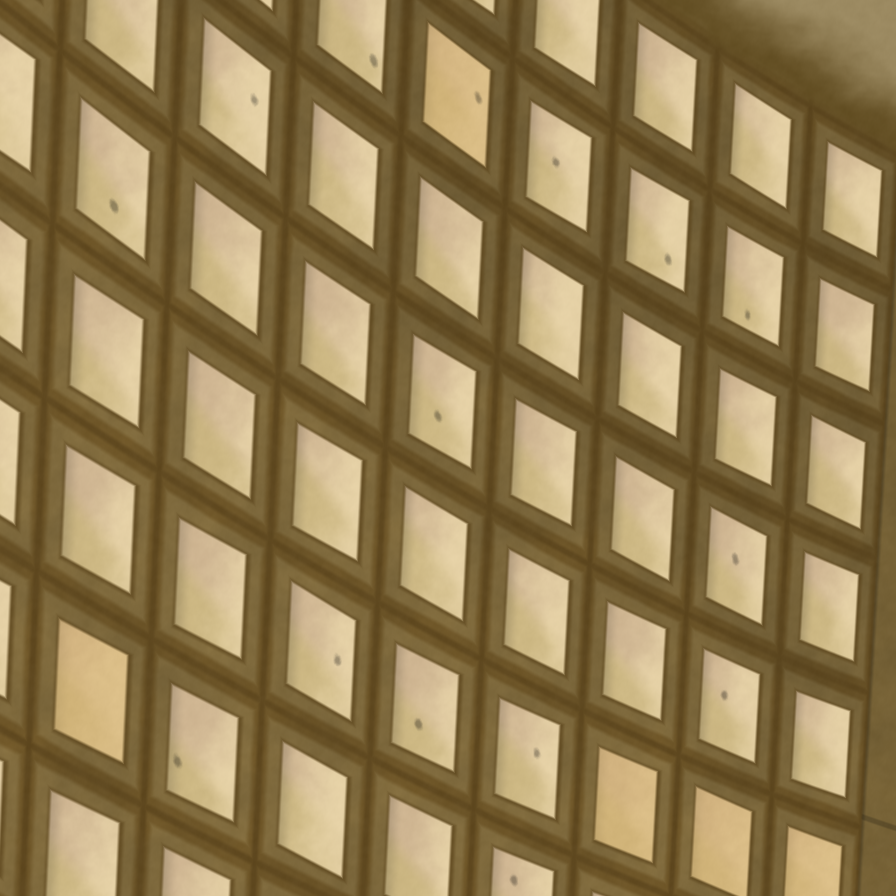
Give the GLSL for this pattern, as a Shadertoy shader.

```glsl
// A tilted facade of lit square windows in brown frames, under a mottled eave.
// Canvas points are solved back to curved (column, row) grid space by fixed-point
// iteration; each cell is then built from box distances, hashes and layered sines.

float hash(vec2 p) {
    return fract(sin(dot(p, vec2(127.1, 311.7))) * 4375.85);
}

// Layered, rotated sines, roughly -1 to 1
float mottle(vec2 p) {
    float sum = 0.0, amp = 0.5;
    for (int i = 0; i < 5; i++) {
        sum += amp * sin(p.x + 1.7 * sin(p.y * 0.8)) * cos(p.y + 0.6 * sin(p.x));
        p = mat2(1.5, 1.1, -1.1, 1.5) * p + 2.3;
        amp *= 0.62;
    }
    return sum;
}

// Canvas point (y down) to grid space; whole numbers are window centres
vec2 facadeGrid(vec2 p) {
    vec2 g = vec2(3.0, 0.0);
    for (int i = 0; i < 9; i++) {
        g.x = (p.x - 0.1185 + 0.0087 * g.y) / (0.1279 - 0.00199 * g.x);
        g.y = (p.y - 0.3906 - g.x * (0.0865 - 0.00339 * g.x))
            / (0.1901 - g.x * (0.0073 - 0.00026 * g.x));
    }
    return g;
}

// Box distance in column widths; rows are taller than columns are wide
float cellBox(vec2 f, vec2 halfSize) {
    vec2 d = (abs(f) - halfSize) * vec2(1.0, 1.45);
    return max(d.x, d.y);
}

vec3 windowGlass(vec2 f, vec2 id, vec2 p) {
    float tone = 0.5 + 0.9 * f.x + 0.35 * f.y + 0.25 * (hash(id + 3.0) - 0.5);
    tone += 0.15 * mottle(p * 38.0 + id);
    vec3 pale = mix(vec3(0.81, 0.71, 0.57), vec3(0.9, 0.82, 0.65), smoothstep(0.2, 0.75, tone));
    // Olive reflection below a diagonal crease
    float crease = smoothstep(-0.06, 0.16, f.y - 0.4 * f.x + 0.12 * (hash(id) - 0.5));
    vec3 col = mix(pale, vec3(0.79, 0.71, 0.49), crease * (0.8 - 0.7 * smoothstep(0.4, 1.0, tone)));
    col *= 1.0 - 0.13 * smoothstep(-0.16, -0.31, f.x);
    // A few panes are warmer, and a few carry a smudge
    col = mix(col, vec3(0.83, 0.69, 0.44), 0.55 * step(0.9, hash(id + 7.0)));
    vec2 spot = f - 0.45 * (vec2(hash(id + 11.0), hash(id + 13.0)) - 0.5);
    float smudge = 1.0 - smoothstep(0.01, 0.05, length(spot) + 0.012 * mottle(p * 150.0));
    return col * (1.0 - 0.3 * smudge * step(0.72, hash(id + 17.0)));
}

vec3 facade(vec2 g, vec2 p, float soft) {
    vec2 id = floor(g + 0.5);
    vec2 f = g - id;
    float grain = mottle(p * 26.0);
    float shade = 1.03 + 0.07 * grain - 0.1 * smoothstep(0.7, 1.5, p.x + 1.0 - p.y);

    // Darker bands between the paler frames
    float frame = 1.0 - smoothstep(-0.03, 0.03, cellBox(f, vec2(0.435, 0.42)) + 0.012 * grain);
    vec3 col = mix(vec3(0.41, 0.32, 0.15), vec3(0.48, 0.40, 0.23), frame) * shade;

    // Thin joints on the cell borders
    vec2 edge = 0.5 - abs(f);
    float joint = max(0.85 * (1.0 - smoothstep(0.008, 0.03 + soft, edge.x)),
                      0.75 * (1.0 - smoothstep(0.006, 0.022 + soft, edge.y)));
    col = mix(col, vec3(0.32, 0.235, 0.09), joint * (0.6 + 0.2 * grain));

    // Window with slightly uneven corners and a shaded reveal
    vec2 w = f + 0.018 * (vec2(hash(id + 19.0), hash(id + 23.0)) - 0.5);
    w.y += 0.08 * w.x * (hash(id + 29.0) - 0.35);
    float pane = cellBox(w, vec2(0.297, 0.318));
    float reveal = 1.0 - smoothstep(0.0, 0.05, cellBox(w - vec2(0.012, 0.004), vec2(0.3, 0.32)));
    col = mix(col, vec3(0.36, 0.27, 0.11), 0.7 * reveal);
    return mix(col, windowGlass(w, id, p), 1.0 - smoothstep(-soft, soft, pane));
}

void mainImage(out vec4 fragColor, in vec2 fragCoord) {
    vec2 p = fragCoord / iResolution.xy;
    p.y = 1.0 - p.y;
    vec2 g = facadeGrid(p);
    float soft = max(0.018, 9.0 / iResolution.x);
    vec3 col = facade(g, p, soft);

    // Plain side wall past the last column, with a dark corner line
    vec3 wall = vec3(0.46, 0.38, 0.21) * (1.0 + 0.08 * mottle(p * 18.0));
    wall *= 1.0 - 0.2 * (1.0 - smoothstep(0.01, 0.03, abs(g.y - 0.42)));
    wall *= 1.0 - 0.25 * (1.0 - smoothstep(0.0, 0.05, abs(g.x - 7.5)));
    col = mix(col, wall, smoothstep(7.48, 7.52, g.x));

    // Mottled eave above the top row, paler away from its shadowed edge
    float rise = -4.52 - g.y + 0.05 * mottle(p * 22.0);
    float glow = smoothstep(0.05, 0.75, rise + 0.14 * mottle(p * vec2(16.0, 30.0)));
    vec3 eave = mix(vec3(0.39, 0.31, 0.14), vec3(0.61, 0.54, 0.38), glow);
    float eaveMask = smoothstep(-0.06, 0.08, rise) * smoothstep(4.35, 4.9, g.x);
    col = mix(col, eave, eaveMask);

    col += 0.012 * mottle(p * vec2(190.0, 150.0));
    fragColor = vec4(clamp(col, 0.0, 1.0), 1.0);
}
```
